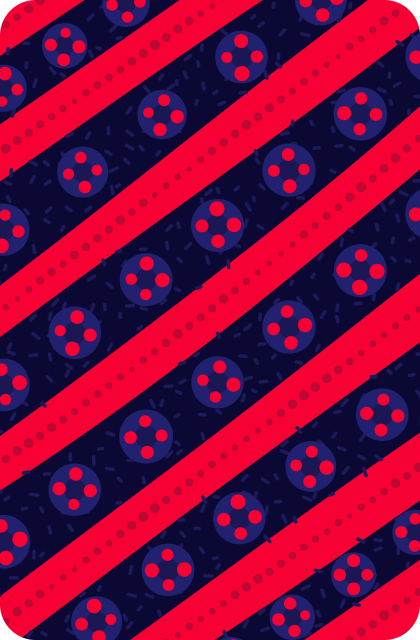
Reproduce this pattern procedurally as a WebGL 1 fragment shader.

```glsl
precision highp float;

uniform vec2 u_resolution;

float hash(vec2 p) {
  return fract(sin(dot(p, vec2(12.99, 78.23))) * 4375.85);
}

// Antialiased coverage of a signed distance, in canvas widths
float cover(float d) {
  return clamp(0.5 - d * u_resolution.x, 0.0, 1.0);
}

// Height of the centre line of band k, gently fanned and bowed
float bandHeight(float k, float x) {
  float u = x - 0.498;
  float slope = max(0.775 - 0.02 * k * k, 0.69);
  float bow = 0.087 * max(0.0, 1.0 - k * k) * u * u;
  return 0.785 - 0.378 * k + 0.0044 * k * k * k + slope * u + bow;
}

float bandDistance(vec2 p) {
  float d = 1.0;
  for (int n = -3; n <= 3; n++) {
    float k = float(n);
    float halfWidth = 0.065 + 0.014 * p.x + 0.004 * sin(5.0 * p.x + 2.0 * k);
    d = min(d, abs(p.y - bandHeight(k, p.x)) - halfWidth);
  }
  return d * 0.8;
}

// Beads of varying size strung along each band
float beadDistance(vec2 p) {
  float d = 1.0;
  for (int n = -3; n <= 3; n++) {
    float k = float(n);
    float i = floor(p.x / 0.0273);
    float x = (i + 0.5) * 0.0273;
    float h = hash(vec2(i, k + 9.0)) - 0.5;
    float radius = 0.0092 + 0.0018 * sin(0.45 * i + 2.0 * k) + 0.003 * h;
    d = min(d, distance(p, vec2(x, bandHeight(k, x) + 0.003 * h)) - radius);
  }
  return d;
}

// Cellular scatter of short rounded strokes, kept off the band interiors
float fleckDistance(vec2 p) {
  float d = 1.0;
  vec2 cell = floor(p / 0.046);
  for (int j = -1; j <= 1; j++) {
    for (int i = -1; i <= 1; i++) {
      vec2 id = cell + vec2(i, j);
      vec2 jitter = vec2(hash(id + 3.1), hash(id + 17.7));
      vec2 centre = (id + 0.1 + 0.8 * jitter) * 0.046;
      float angle = 6.283 * hash(id + 41.3);
      vec2 axis = vec2(cos(angle), sin(angle));
      vec2 q = p - centre;
      float along = max(abs(dot(q, axis)) - 0.004 - 0.005 * jitter.x, 0.0);
      float across = dot(q, vec2(-axis.y, axis.x));
      float stroke = length(vec2(along, across)) - 0.0042;
      if (bandDistance(centre) > -0.002) d = min(d, stroke);
    }
  }
  return d;
}

// Discs between the bands: x = rim, y = hub, z = four studs
vec3 discDistances(vec2 p) {
  vec3 d = vec3(1.0);
  for (int n = -3; n <= 2; n++) {
    float row = float(n);
    float pitch = abs(row + 0.5) > 2.0 ? 0.146 : (n == -2 ? 0.189 : 0.17);
    float phase = 0.008 + 0.052 * max(row, 0.0);
    float i = floor((p.x - phase) / pitch + 0.5);
    vec2 id = vec2(i, row + 20.0);
    float x = phase + i * pitch;
    float y = 0.5 * (bandHeight(row, x) + bandHeight(row + 1.0, x));
    float radius = 0.064 - 0.0015 * (row + 0.5) * (row + 0.5)
                 + 0.004 * (hash(id) - 0.5);
    vec2 q = p - vec2(x, y);
    d.x = min(d.x, length(q) - radius);
    d.y = min(d.y, length(q) - 0.42 * radius);
    float turn = 0.35 * (hash(id + 5.0) - 0.5);
    for (int s = 0; s < 4; s++) {
      float h = hash(id + 7.3 * float(s + 1));
      float angle = turn + 1.5708 * float(s);
      vec2 stud = radius * (0.56 + 0.07 * h) * vec2(cos(angle), sin(angle));
      d.z = min(d.z, distance(q, stud) - radius * (0.21 + 0.08 * h));
    }
  }
  return d;
}

void main() {
  vec2 p = gl_FragCoord.xy / u_resolution.x;
  vec3 red = vec3(0.97, 0.0, 0.2);

  // Bands, beads and flecks
  vec3 color = mix(vec3(0.045, 0.035, 0.2), red, cover(bandDistance(p)));
  color = mix(color, vec3(0.74, 0.03, 0.2), cover(beadDistance(p)));
  color = mix(color, vec3(0.11, 0.1, 0.35), cover(fleckDistance(p)));

  // Studded discs
  vec3 disc = discDistances(p);
  color = mix(color, vec3(0.13, 0.13, 0.44), cover(disc.x));
  color = mix(color, vec3(0.1, 0.09, 0.33), cover(disc.y));
  color = mix(color, red, cover(disc.z));

  // Rounded white corners
  vec2 halfSize = 0.5 * u_resolution / u_resolution.x;
  vec2 corner = max(abs(p - halfSize) - halfSize + 0.085, 0.0);
  color = mix(vec3(1.0), color, cover(length(corner) - 0.085));
  gl_FragColor = vec4(color, 1.0);
}
```
